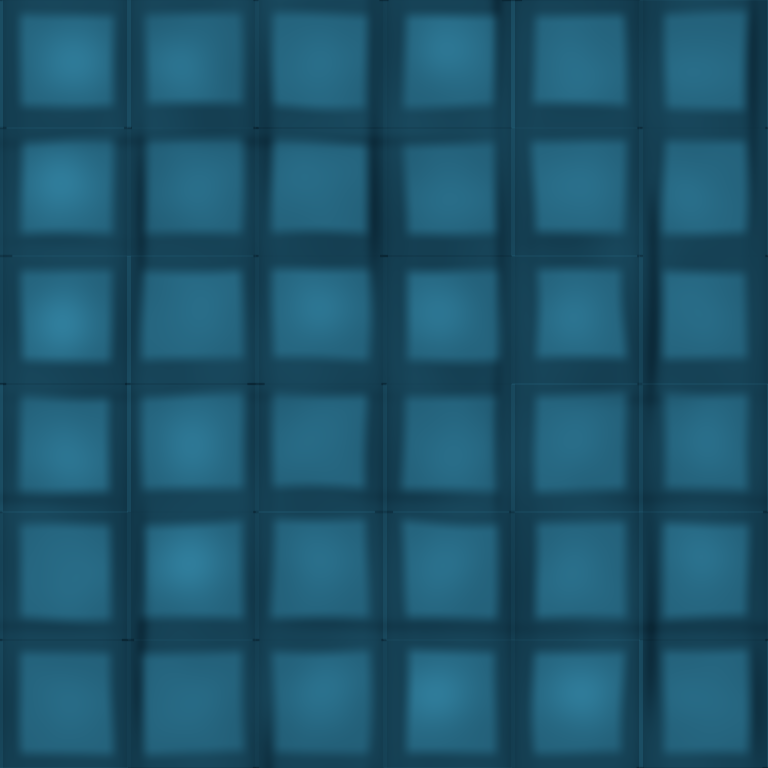
This pattern is drawn by a Shadertoy shader. Its source:

```glsl
// A six by six wall of softly glowing blue glass blocks. Each block is lit by
// an uneven lamp and framed by wavering shadow bands; fine seams mark the grid.
// A single tone value is built from the parts, then mapped onto a blue ramp.

#define REPEATS 6.0
#define BAND_HALF 0.135
#define BAND_BLUR 0.065
#define BAND_WOBBLE 0.05
#define BAND_TONE 0.25
#define PANEL_TONE 0.52
#define GLOW_RADIUS 0.27
#define STREAK_DEPTH 0.2
#define SEAM_HALF 0.015
#define HAIR_HALF 0.005
#define SHADOW_COLOR vec3(0.048, 0.170, 0.232)
#define LIGHT_COLOR vec3(0.213, 0.550, 0.678)

float hash(vec2 p) {
    vec3 q = fract(p.xyx * vec3(0.1031, 0.1030, 0.0973));
    q += dot(q, q.yzx + 33.33);
    return fract((q.x + q.y) * q.z);
}

vec2 gradient(vec2 cell) {
    float angle = 6.2832 * hash(cell + 17.0);
    return vec2(cos(angle), sin(angle));
}

float gradientNoise(vec2 p) {
    vec2 i = floor(p), f = p - i;
    vec2 u = f * f * f * (f * (f * 6.0 - 15.0) + 10.0);
    vec2 e = vec2(1.0, 0.0);
    float low = mix(dot(gradient(i), f), dot(gradient(i + e), f - e), u.x);
    float high = mix(dot(gradient(i + e.yx), f - e.yx),
                     dot(gradient(i + 1.0), f - 1.0), u.x);
    return mix(low, high, u.y);
}

float bell(float x, float radius) {
    return exp(-x * x / (radius * radius));
}

float stroke(float d, float halfWidth, float pixel) {
    return 1.0 - smoothstep(halfWidth - pixel * 0.5, halfWidth + pixel * 0.5, abs(d));
}

// Light left after a shadow band; its centre and width drift along its length
float bandLight(float across, float along, float seed) {
    float k = floor(across + 0.5);
    float drift = (hash(vec2(k, seed)) - 0.5) * 1.4
                + gradientNoise(vec2(along * 0.7, k * 5.3 + seed));
    float halfWidth = BAND_HALF + 0.05 * (hash(vec2(k, seed + 3.0)) - 0.5)
                    + 0.025 * gradientNoise(vec2(along * 1.3, k * 3.7 + seed + 9.0));
    float d = abs(across - k - BAND_WOBBLE * drift);
    return smoothstep(halfWidth - BAND_BLUR, halfWidth + BAND_BLUR, d);
}

// Narrow dark smear to one side of a seam, fading in and out along it
float streak(float across, float along, float seed) {
    float k = floor(across + 0.5);
    float side = hash(vec2(k, seed + 5.0)) < 0.5 ? -0.1 : 0.1;
    float bend = 0.05 * gradientNoise(vec2(along * 0.6, k + seed + 0.4));
    float presence = smoothstep(-0.15, 0.4,
                     gradientNoise(vec2(along * 0.55, k * 4.3 + seed)));
    return presence * bell(across - k - side - bend, 0.055);
}

void mainImage(out vec4 fragColor, in vec2 fragCoord) {
    vec2 p = fragCoord / iResolution.xy * REPEATS;
    vec2 pixel = REPEATS / iResolution.xy;
    vec2 cell = floor(p), local = p - cell;
    vec2 node = floor(p + 0.5), d = p - node;

    // Lamp behind each block, slightly off centre and of varied strength
    vec2 jitter = vec2(hash(cell + 1.0), hash(cell + 41.0)) - 0.5;
    vec2 lamp = local - vec2(0.49, 0.53) - 0.18 * jitter;
    float power = hash(cell + 73.0);
    float panel = PANEL_TONE + 0.04 * (hash(cell + 29.0) - 0.5)
                + 0.1 * bell(length(lamp), 0.48)
                + mix(0.04, 0.22, power * power) * bell(length(lamp), GLOW_RADIUS)
                + 0.05 * gradientNoise(p * 2.3);

    // Shadow bands, darker upright than level
    float upright = bandLight(p.x, p.y, 11.0);
    float level = bandLight(p.y - 0.03, p.x, 53.0);
    float shade = BAND_TONE - 0.035 * (1.0 - upright)
                + 0.10 * gradientNoise(p * vec2(1.6, 1.1) + 7.0);
    float tone = mix(shade, panel, upright * level);
    tone -= STREAK_DEPTH * streak(p.x, p.y, 23.0);
    tone -= 0.4 * STREAK_DEPTH * streak(p.y, p.x, 67.0);

    // Pale upright seams with dark shoulders
    float seamGain = mix(0.03, 0.19, hash(vec2(node.x, cell.y) + 5.0));
    tone -= 0.06 * bell(d.x, 0.05);
    tone += seamGain * stroke(d.x - 0.008, SEAM_HALF, pixel.x);

    // Level hairlines, some pale and some dark
    float hairGain = mix(-0.08, 0.13, hash(vec2(cell.x, node.y) + 91.0));
    tone += hairGain * stroke(d.y, HAIR_HALF, pixel.y);

    // Small dark chips where seams meet
    float chipLength = mix(0.02, 0.1, pow(hash(node + 13.0), 4.0));
    float chip = stroke(d.x, chipLength, pixel.x) * stroke(d.y, 0.01, pixel.y);
    tone -= 0.18 * chip * step(0.35, hash(node + 31.0));

    vec3 color = mix(SHADOW_COLOR, LIGHT_COLOR, clamp(tone, -0.05, 1.0));
    fragColor = vec4(color, 1.0);
}
```
